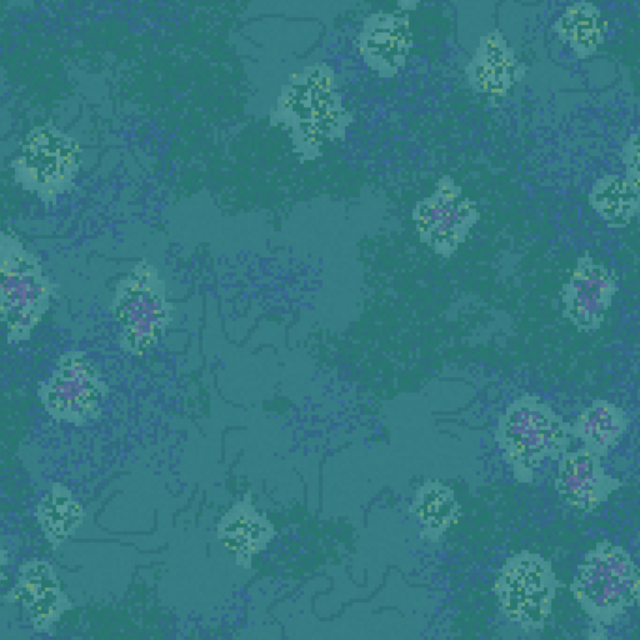
This texture is drawn by a WebGL 1 fragment shader. Its source:

```glsl
precision highp float;
// Mottled teal mosaic of small square grains: dithered green patches and
// faint contour lines from value noise, with pale diamond-like blobs placed
// on a jittered grid, some with violet cores, and loose blue specks.
uniform vec2 u_resolution;

const float GRAINS = 170.667; // grains across the canvas
const float BLOB_GRID = 7.0;  // blob sites across the canvas

float hash(vec2 p) {
  vec3 q = fract(p.xyx * vec3(0.1031, 0.1030, 0.0973));
  q += dot(q, q.yzx + 33.33);
  return fract((q.x + q.y) * q.z);
}

float noise(vec2 p) {
  vec2 i = floor(p), f = fract(p);
  f = f * f * (3.0 - 2.0 * f);
  return mix(mix(hash(i), hash(i + vec2(1, 0)), f.x),
             mix(hash(i + vec2(0, 1)), hash(i + vec2(1, 1)), f.x), f.y);
}

float fbm(vec2 p) {
  return 0.55 * noise(p) + 0.28 * noise(p * 2.1 + 17.0) + 0.17 * noise(p * 4.3 + 41.0);
}

// Strongest blob at uv: x = height (0 at the rim, 1 in the middle), y = its seed
vec2 blobs(vec2 uv) {
  vec2 p = uv * BLOB_GRID, site = floor(p), best = vec2(-1.0, 0.0);
  float ragged = 0.75 * (fbm(uv * 26.0 + 9.0) - 0.5);
  for (int j = -1; j <= 1; j++) {
    for (int i = -1; i <= 1; i++) {
      vec2 id = site + vec2(float(i), float(j));
      float chance = mix(0.24, 0.75, min(1.0, 1.5 * abs(id.x / BLOB_GRID - 0.28)));
      if (hash(id + 71.3) > chance) continue;
      vec2 jitter = vec2(hash(id + 3.7), hash(id + 58.1)) - 0.5;
      vec2 d = abs(p - id - 0.5 - 0.75 * jitter) * vec2(1.1, 0.9);
      float radius = mix(0.30, 0.56, hash(id + 24.9));
      float height = 1.0 - mix(length(d), d.x + d.y, 0.55) / radius + ragged;
      if (height > best.x) best = vec2(height, hash(id + 90.2));
    }
  }
  return best;
}

float contourLevel(vec2 cell) {
  return floor(fbm(cell / GRAINS * 5.0 + 60.0) * 9.0);
}

vec3 grainColor(vec2 cell) {
  vec2 uv = cell / GRAINS;
  float speck = hash(cell + 11.0);
  float grain = mix(hash(cell + 205.0), noise(cell * 0.55), 0.4);
  vec3 teal = vec3(0.210, 0.488, 0.518);
  vec3 deepTeal = vec3(0.182, 0.445, 0.485);
  vec3 green = vec3(0.160, 0.468, 0.442);
  vec3 color = teal;

  // thin stepped contour lines, broken up by noise
  float level = contourLevel(cell);
  bool onLine = level != contourLevel(cell + vec2(1, 0)) || level != contourLevel(cell + vec2(0, 1));
  if (onLine && noise(uv * 14.0) > 0.4) color = deepTeal;

  // dithered patches of green and deep teal
  float patchy = smoothstep(0.43, 0.60, fbm(uv * 6.5 + 130.0));
  if (grain < 0.73 * patchy) color = deepTeal;
  if (grain < 0.49 * patchy) color = green;

  // loose blue specks, denser toward the sides
  float side = smoothstep(0.15, 0.6, abs(uv.x - 0.35));
  float blueZone = smoothstep(0.50, 0.72, fbm(uv * 9.0 + 310.0) + 0.14 * side);
  if (speck < 0.45 * blueZone) color = vec3(0.195, 0.415, 0.525);
  if (speck < 0.09 * blueZone) color = vec3(0.22, 0.42, 0.60);

  // pale blobs: plain rim, speckled inside
  vec2 blob = blobs(uv);
  float height = blob.x;
  if (height + 0.28 * (grain - 0.5) > 0.10) {
    float shade = floor(clamp(height + 0.5 * (grain - 0.5), 0.0, 0.8) * 5.0) / 4.0;
    color = mix(vec3(0.255, 0.535, 0.552), vec3(0.335, 0.600, 0.600), shade);
    float inside = smoothstep(0.12, 0.5, height + 0.5 * (noise(uv * 22.0) - 0.5));
    if (grain < 0.56 * inside) color = mix(green, teal, step(0.6, speck));
    if (speck > 1.0 - 0.07 * inside) color = vec3(0.42, 0.64, 0.48);
    // violet and blue cores in about half of the blobs
    float core = smoothstep(0.36, 0.72, height) * step(0.48, blob.y);
    float tint = hash(cell + 417.0);
    if (tint < 0.60 * core) color = vec3(0.28, 0.42, 0.58);
    if (tint < 0.18 * core) color = vec3(0.38, 0.44, 0.59);
  }
  return color + 0.012 * (hash(cell + 77.0) - 0.5);
}

void main() {
  // blend the four nearest grains over a narrow ramp for smooth edges
  vec2 p = gl_FragCoord.xy / u_resolution * GRAINS - 0.5;
  vec2 cell = floor(p), w = smoothstep(0.2, 0.8, fract(p));
  vec3 lower = mix(grainColor(cell), grainColor(cell + vec2(1, 0)), w.x);
  vec3 upper = mix(grainColor(cell + vec2(0, 1)), grainColor(cell + vec2(1, 1)), w.x);
  gl_FragColor = vec4(mix(lower, upper, w.y), 1.0);
}
```
